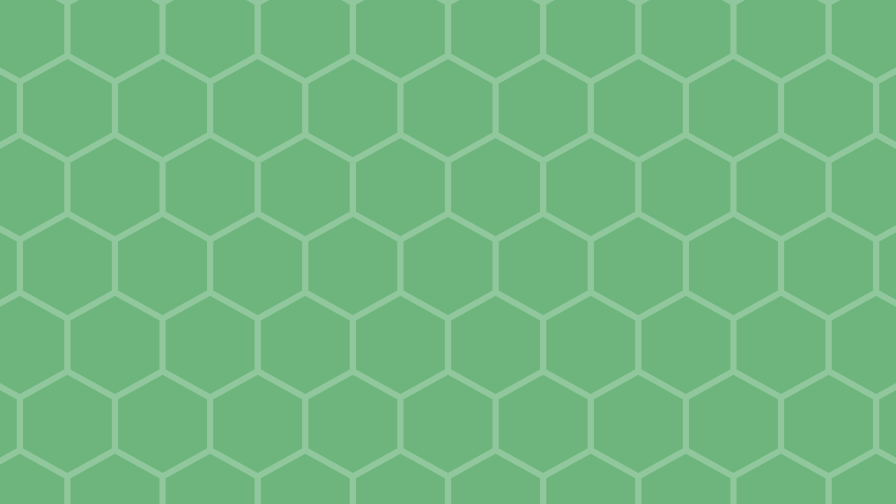
A Shadertoy shader for this pattern:

```glsl
// Draws a flat green honeycomb with pale outlines and slightly squat cells.

// Distance to the cell edge, positive inside; cells repeat on a rectangular grid.
float cellInset(vec2 p, vec2 period) {
    vec2 q = abs(p - period * round(p / period));
    float side = 0.5 * period.x - q.x;
    float roof = (period.y / 3.0 - q.y - 0.553 * q.x) / length(vec2(1.0, 0.553));
    return min(side, roof);
}

void mainImage(out vec4 fragColor, in vec2 fragCoord) {
    float pixel = 1.0 / iResolution.y;
    vec2 p = (fragCoord - 0.5 * iResolution.xy) * pixel + vec2(0.0, 0.0278);

    // Two staggered grids together cover the plane
    vec2 period = vec2(0.1888, 0.3132);
    float inset = max(cellInset(p, period), cellInset(p - 0.5 * period, period));

    // Outline, smoothed over one pixel
    float outline = clamp(0.5 + (0.00615 - inset) / pixel, 0.0, 1.0);
    vec3 color = mix(vec3(0.43, 0.71, 0.49), vec3(0.57, 0.78, 0.61), outline);
    fragColor = vec4(color, 1.0);
}
```
